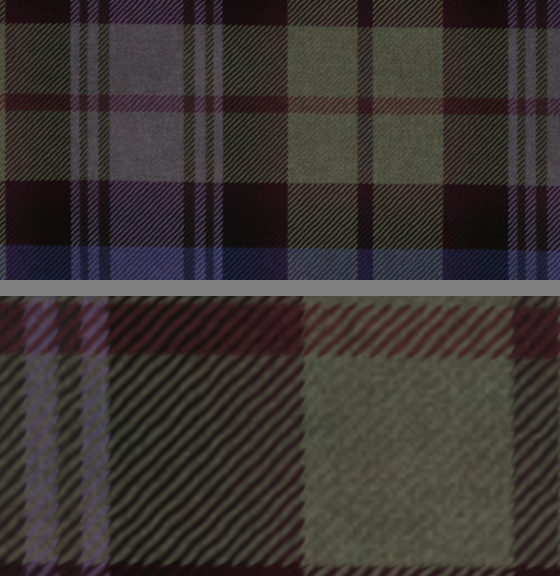
Top, the full canvas; bottom, a detail of the centre.
A Shadertoy shader for this texture:

```glsl
// Dark twill tartan: green, purple and blue checks parted by maroon-black bands.
#define SETT 1.5625                  // repeat length, in canvas heights
#define CENTRE vec2(1.305, 0.638)    // middle of a green check
#define TILT 0.010                   // sag of the weft across the cloth
#define TWILL 48.0                   // diagonal ribs per canvas height
#define RIB_CONTRAST 0.37
#define THREADS 190.0                // threads per canvas height
#define EDGE 0.004                   // softness of the stripe edges
#define WEAR 0.16                    // strength of the uneven fading

const vec3 GREEN  = vec3(0.300, 0.300, 0.245);
const vec3 PURPLE = vec3(0.290, 0.250, 0.340);
const vec3 BLUE   = vec3(0.125, 0.150, 0.310);
const vec3 MAROON = vec3(0.135, 0.060, 0.080);
const vec3 BLACK  = vec3(0.060, 0.050, 0.045);
const vec3 WARP_LINE = vec3(0.125, 0.075, 0.090);
const vec3 WEFT_LINE = vec3(0.250, 0.130, 0.140);

float hash(vec2 p) {
    vec3 q = fract(vec3(p.xyx) * 0.1031);
    q += dot(q, q.yzx + 33.33);
    return fract((q.x + q.y) * q.z);
}

float noise(vec2 p) {
    vec2 i = floor(p), f = fract(p);
    f = f * f * (3.0 - 2.0 * f);
    return mix(mix(hash(i), hash(i + vec2(1, 0)), f.x),
               mix(hash(i + vec2(0, 1)), hash(i + vec2(1, 1)), f.x), f.y);
}

// Soft step that stays smooth at small canvas sizes
float after(float d, float start) {
    float w = max(EDGE, 0.75 / iResolution.y);
    return smoothstep(start - w, start + w, d);
}

float band(float d, float start, float end) {
    return after(d, start) * (1.0 - after(d, end));
}

// Distance to the nearest green centre; the sett mirrors around it
float settDistance(float t) {
    return abs(fract(t / SETT + 0.5) - 0.5) * SETT;
}

// Stripes shared by both thread directions
vec3 stripes(float d, vec3 line, vec3 ground) {
    vec3 dark = mix(MAROON, BLACK, smoothstep(0.28, 0.44, d));
    vec3 c = mix(line, GREEN, after(d, 0.029));
    c = mix(c, dark, after(d, 0.279));
    return mix(c, ground, after(d, 0.512));
}

vec3 warpColour(float d) {
    vec3 c = stripes(d, WARP_LINE, PURPLE);
    float guards = band(d, 0.544, 0.573) + band(d, 0.611, 0.651);
    return mix(c, BLACK * 1.5, guards * 0.9);
}

void mainImage(out vec4 fragColor, in vec2 fragCoord) {
    vec2 p = fragCoord / iResolution.y;

    // Slightly uneven lie of the cloth
    vec2 q = p - CENTRE;
    q.y += TILT * p.x + 0.006 * (noise(p * 3.0) - 0.5);
    q.x += 0.005 * (noise(p * 2.5 + 17.0) - 0.5);

    // Ragged stripe edges where threads interlace
    float rib = sin(6.28318 * TWILL * (p.x - p.y)
              + 1.6 * (noise(p * 45.0) - 0.5));
    vec2 d = vec2(settDistance(q.x), settDistance(q.y)) + 0.003 * rib;

    // Warp and weft alternate along the diagonal ribs
    vec3 warp = warpColour(d.x);
    vec3 weft = stripes(d.y, WEFT_LINE, BLUE);
    vec3 cloth = mix(weft, warp, 0.5 + RIB_CONTRAST * rib);

    // Thread relief, fibre grain and broad fading
    float grain = noise(p * THREADS) - 0.5;
    float slub = noise(p * vec2(130.0, 28.0)) + noise(p * vec2(28.0, 130.0)) - 1.0;
    float fade = noise(p * 4.0 + 5.0) - 0.5;
    cloth *= 1.0 + 0.05 * rib + 0.20 * grain + 0.10 * slub + WEAR * fade;

    // Faint shifts of dye
    float dye = noise(p * 22.0 + 40.0) - 0.5;
    cloth += vec3(0.016, -0.008, -0.008) * dye;

    fragColor = vec4(clamp(cloth, 0.0, 1.0), 1.0);
}
```
